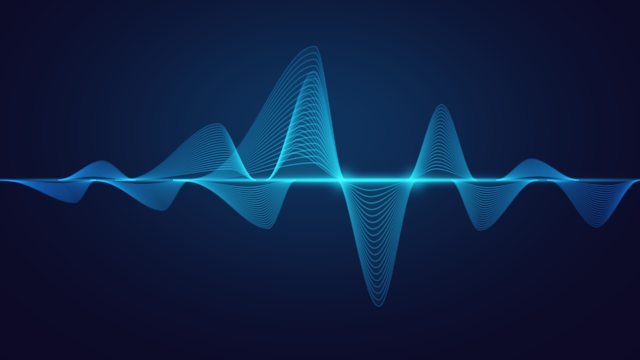
A WebGL 2 fragment shader for this background:

```glsl
#version 300 es
precision highp float;
// Glowing sound wave: fans of fine cyan strands along a bright line on deep navy.

uniform vec2 u_resolution;
out vec4 outColor;

const int LOBES = 12;
const int STRANDS = 19;
const float BASELINE = 0.281;

const vec3 NAVY = vec3(0.045, 0.035, 0.145);
const vec3 HAZE = vec3(0.055, 0.195, 0.36);
const vec3 BLUE = vec3(0.02, 0.27, 0.80);
const vec3 AZURE = vec3(0.04, 0.56, 0.92);
const vec3 CYAN = vec3(0.07, 1.05, 1.30);

// Each lobe: start, peak, end, height (in canvas widths)
const vec4 SPAN[LOBES] = vec4[LOBES](
    vec4(0.000, 0.117, 0.150, -0.035), vec4(0.090, 0.160, 0.212, 0.030),
    vec4(0.140, 0.254, 0.296, -0.047), vec4(0.180, 0.341, 0.400, 0.088),
    vec4(0.270, 0.419, 0.462, -0.075), vec4(0.270, 0.492, 0.540, 0.209),
    vec4(0.415, 0.490, 0.540, 0.170), vec4(0.528, 0.592, 0.652, -0.197),
    vec4(0.636, 0.690, 0.745, 0.118), vec4(0.705, 0.750, 0.840, -0.078),
    vec4(0.775, 0.830, 0.905, 0.033), vec4(0.855, 0.932, 1.000, -0.073));

// Each lobe: sharpness of the rise, height ratio of the inmost strand, its peak shift
const vec3 FORM[LOBES] = vec3[LOBES](
    vec3(1.2, 0.15, -0.020), vec3(1.0, 0.20, -0.015),
    vec3(1.3, 0.15, -0.030), vec3(1.4, 0.20, 0.020),
    vec3(1.5, 0.15, -0.030), vec3(1.7, 0.13, 0.000),
    vec3(1.0, 0.25, -0.030), vec3(0.8, 0.08, -0.014),
    vec3(0.9, 0.15, -0.008), vec3(0.9, 0.15, 0.012),
    vec3(1.0, 0.20, 0.010), vec3(1.1, 0.12, 0.020));

float gaussian(float d, float spread) {
    return exp(-d * d / (spread * spread));
}

// Skewed bump: 0 at both ends and 1 at the peak
float bump(float x, float start, float peak, float end, float sharpness) {
    float rise = smoothstep(start, peak, x);
    float fall = 1.0 - smoothstep(peak, end, x);
    return x < peak ? pow(rise, sharpness) : fall;
}

// Smooth line coverage, with the height gap corrected for the slope
float strandLine(float gap, float slope, float pixel) {
    float d = abs(gap) / sqrt(1.0 + slope * slope);
    return 1.0 - smoothstep(0.0, 0.0006 + pixel, d);
}

// Light from one fan of nested strands and the thin veil between them
float fan(vec2 p, vec4 span, vec3 form, float pixel) {
    if (p.x < span.x || p.x > span.z) return 0.0;
    float light = 0.0;
    float e = 0.0006;
    for (int i = 0; i < STRANDS; i++) {
        float t = float(i) / float(STRANDS - 1);
        float peak = span.y + form.z * (1.0 - t);
        float height = span.w * mix(form.y, 1.0, t);
        float shape = bump(p.x, span.x, peak, span.z, form.x);
        float ahead = bump(p.x + e, span.x, peak, span.z, form.x);
        float behind = bump(p.x - e, span.x, peak, span.z, form.x);
        float slope = height * (ahead - behind) / (2.0 * e);
        float strength = mix(0.50, 0.26, t) * mix(0.15, 1.0, sqrt(shape));
        light += strength * strandLine(p.y - height * shape, slope, pixel);
    }
    float edge = span.w * bump(p.x, span.x, span.y, span.z, form.x);
    float inside = smoothstep(-pixel, pixel, p.y * sign(span.w))
                 * smoothstep(-pixel, pixel, abs(edge) - abs(p.y));
    return light + 0.09 * inside;
}

vec3 backdrop(vec2 p) {
    vec2 q = (p - vec2(0.49, 0.355)) / vec2(0.34, 0.235);
    return mix(NAVY, HAZE, exp(-dot(q, q)));
}

// Horizontal beam with a hot core and flares where the lobes cross
vec3 beam(vec2 p, float pixel) {
    float middle = gaussian(p.x - 0.57, 0.20);
    float ends = smoothstep(0.0, 0.12, p.x) * smoothstep(1.0, 0.88, p.x);
    float core = gaussian(p.y, 0.0016 + 0.5 * pixel) * (0.35 + 0.45 * ends + 1.2 * middle);
    float halo = gaussian(p.y, 0.008) * 0.55 * middle;
    float flares = gaussian(length(p - vec2(0.535, 0.0)), 0.016)
                 + gaussian(length(p - vec2(0.648, 0.0)), 0.016);
    return mix(AZURE, CYAN, middle) * (core + halo + 0.55 * flares);
}

void main() {
    float pixel = 1.0 / u_resolution.x;
    vec2 p = gl_FragCoord.xy * pixel;
    vec2 wave = p - vec2(0.0, BASELINE);

    float strands = 0.0;
    for (int i = 0; i < LOBES; i++) {
        strands += fan(wave, SPAN[i], FORM[i], pixel);
    }

    // Blue at the sides, azure further in, cyan near the beam
    vec3 tint = mix(BLUE, AZURE, gaussian(p.x - 0.50, 0.34));
    tint = mix(tint, CYAN, 0.75 * gaussian(p.x - 0.54, 0.25) * gaussian(wave.y, 0.13));

    vec3 light = tint * strands + beam(wave, pixel);
    vec3 color = 1.0 - (1.0 - backdrop(p)) * exp(-light);
    outColor = vec4(color, 1.0);
}
```
